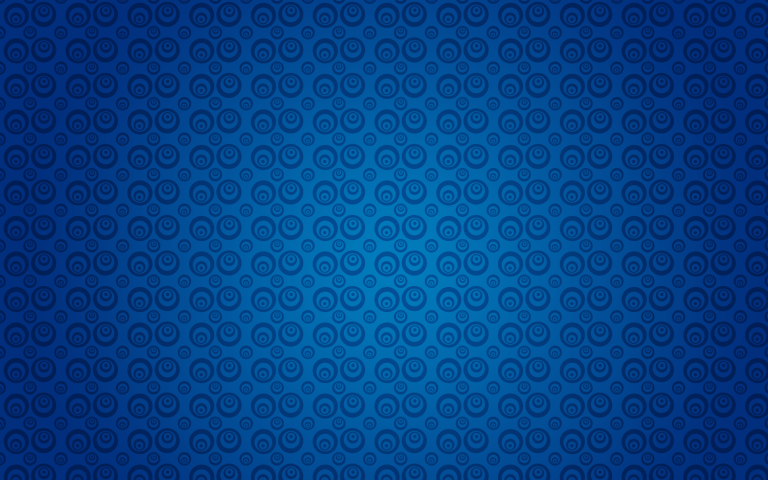
This pattern is drawn by a Shadertoy shader. Its source:

```glsl
// Lengths are fractions of the canvas height
const vec2  PERIOD       = vec2(0.1287, 0.0740); // pair spacing, row spacing
const vec2  FIRST_PAIR   = vec2(0.0625, 0.0070); // centre of the lowest pair
const float PAIR_HALF    = 0.0284;
const float BIG_RADIUS   = 0.0262;
const float SMALL_RADIUS = 0.0140;

// Nested discs, as fractions of the outer radius
const vec4  NEST_RADIUS  = vec4(0.70, 0.47, 0.31, 0.13);
const vec4  NEST_SHIFT   = vec4(0.08, 0.24, 0.31, 0.33);

const vec2  GLOW_CENTER  = vec2(0.515, 0.455);   // fraction of the canvas
const float GLOW_RADIUS  = 0.82;
const vec3  GLOW_COLOR   = vec3(0.005, 0.485, 0.735);
const vec3  MID_COLOR    = vec3(0.01, 0.345, 0.625);
const vec3  EDGE_COLOR   = vec3(0.005, 0.180, 0.490);
const vec3  INK_GLOW     = vec3(0.01, 0.31, 0.59);
const vec3  INK_EDGE     = vec3(0.005, 0.115, 0.335);

float disc(vec2 p, float radius) {
    float pixel = 1.0 / iResolution.y;
    return smoothstep(0.75, -0.75, (length(p) - radius) / pixel);
}

// Off-centre rings; lean is +1 for upward nesting, -1 for downward
float nestedRings(vec2 p, float radius, float lean) {
    float ink = disc(p, radius);
    float flip = -1.0;
    for (int i = 0; i < 4; i++) {
        vec2 center = vec2(0.12, 1.0) * lean * NEST_SHIFT[i] * radius;
        ink += flip * disc(p - center, NEST_RADIUS[i] * radius);
        flip = -flip;
    }
    return clamp(ink, 0.0, 1.0);
}

// Upright columns of pairs: left nests downward, right nests upward
float bigPairs(vec2 p) {
    p -= PERIOD * floor(p / PERIOD + 0.5);
    float side = p.x < 0.0 ? -1.0 : 1.0;
    return nestedRings(p - vec2(side * PAIR_HALF, side * 0.001), BIG_RADIUS, side);
}

// Two small circles per period, midway between the rows
float smallCircles(vec2 p) {
    vec2 cell = vec2(0.5 * PERIOD.x, PERIOD.y);
    p.y -= 0.5 * PERIOD.y;
    vec2 id = floor(p / cell + 0.5);
    float lean = 1.0 - 2.0 * mod(id.x, 2.0);
    return nestedRings(p - id * cell, SMALL_RADIUS, lean);
}

void mainImage(out vec4 fragColor, in vec2 fragCoord) {
    vec2 uv = fragCoord / iResolution.y;
    vec2 canvas = iResolution.xy / iResolution.y;

    // Radial glow
    float t = clamp(length(uv - GLOW_CENTER * canvas) / GLOW_RADIUS, 0.0, 1.0);
    vec3 ground = mix(GLOW_COLOR, MID_COLOR, smoothstep(0.0, 0.55, t));
    ground = mix(ground, EDGE_COLOR, smoothstep(0.35, 1.0, t));
    vec3 ink = mix(INK_GLOW, INK_EDGE, smoothstep(0.0, 1.0, t));

    // Circles over the glow
    vec2 p = uv - FIRST_PAIR;
    float pattern = max(bigPairs(p), smallCircles(p));
    fragColor = vec4(mix(ground, ink, pattern), 1.0);
}
```
